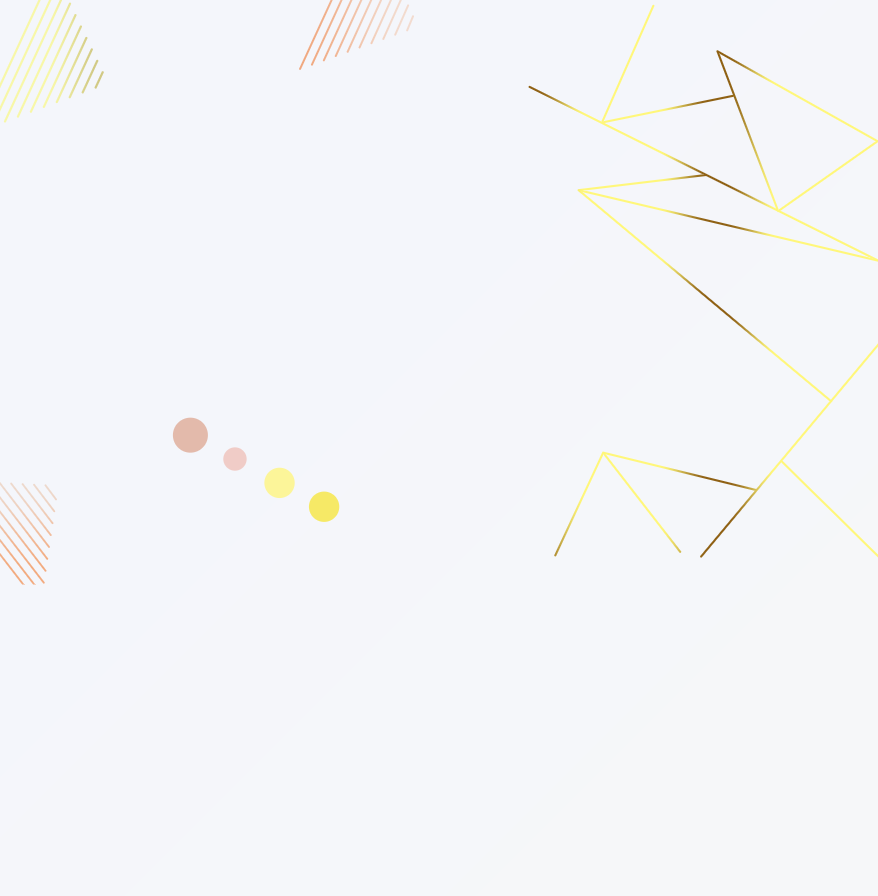
Reproduce this background procedurally as a WebGL 1 fragment shader.

```glsl
precision highp float;
// Pale backdrop with a web of gold threads, three hatched corner patches and
// a diagonal row of dots. Threads and hatches are segment distances; the gold
// sheen is a function of x. The grid is 768 units tall with y pointing down.

uniform vec2 u_resolution;

float segment(vec2 p, vec2 a, vec2 b) {
  vec2 ab = b - a;
  return length(p - a - ab * clamp(dot(p - a, ab) / dot(ab, ab), 0.0, 1.0));
}

// Ten strokes whose two ends each advance by a constant step
float hatch(vec2 p, vec2 a, vec2 stepA, vec2 b, vec2 stepB) {
  float d = 1e4;
  for (int i = 0; i < 10; i++) {
    float k = float(i);
    d = min(d, segment(p, a + k * stepA, b + k * stepB));
  }
  return d;
}

// Threads that share corners, grouped by hub
float threads(vec2 p) {
  vec2 upper = vec2(516.0, 105.0);
  vec2 peak = vec2(615.0, 44.0);
  vec2 cross = vec2(667.0, 181.0);
  vec2 fan = vec2(496.0, 163.0);
  vec2 lower = vec2(517.0, 388.0);

  float d = segment(p, vec2(454.0, 74.5), vec2(753.0, 223.5));
  d = min(d, segment(p, upper, vec2(560.0, 5.0)));
  d = min(d, segment(p, upper, vec2(629.0, 82.0)));

  d = min(d, segment(p, peak, cross));
  d = min(d, segment(p, peak, vec2(753.0, 121.5)));
  d = min(d, segment(p, cross, vec2(753.0, 120.5)));

  d = min(d, segment(p, fan, vec2(605.0, 150.0)));
  d = min(d, segment(p, fan, vec2(753.0, 223.5)));
  d = min(d, segment(p, fan, vec2(712.5, 344.0)));

  d = min(d, segment(p, vec2(754.0, 294.0), vec2(601.0, 477.0)));
  d = min(d, segment(p, vec2(669.5, 395.0), vec2(754.0, 478.0)));

  d = min(d, segment(p, lower, vec2(648.0, 420.0)));
  d = min(d, segment(p, lower, vec2(476.0, 476.0)));
  d = min(d, segment(p, lower, vec2(583.0, 473.0)));
  return d;
}

// Bright gold with bronze bands at the left rim and around x = 615
vec3 goldSheen(float x) {
  float bronze = max(1.0 - smoothstep(8.0, 50.0, abs(x - 615.0)),
                     1.0 - smoothstep(460.0, 502.0, x));
  return mix(vec3(1.0, 0.97, 0.48), vec3(0.56, 0.38, 0.08), bronze);
}

void main() {
  float unit = 768.0 / u_resolution.y;
  vec2 p = vec2(gl_FragCoord.x, u_resolution.y - gl_FragCoord.y) * unit;

  // Backdrop, drifting from cool lilac to neutral grey
  vec3 color = mix(vec3(0.957, 0.963, 0.985), vec3(0.963, 0.969, 0.978),
                   smoothstep(300.0, 1300.0, p.x + p.y));

  // Yellow patch, top left
  float d = hatch(p, vec2(82.0, 75.0), vec2(-11.1, 4.15),
                  vec2(88.0, 62.0), vec2(-4.67, -9.8)) - 0.95;
  vec3 ink = mix(vec3(0.97, 0.97, 0.66), vec3(0.82, 0.79, 0.52),
                 smoothstep(40.0, 85.0, p.x));
  color = mix(color, ink, clamp(0.5 - d / unit, 0.0, 1.0));

  // Orange patch, top centre
  d = hatch(p, vec2(349.0, 26.0), vec2(-10.2, 3.67),
            vec2(354.0, 14.0), vec2(-4.2, -9.3)) - 0.85;
  ink = mix(vec3(0.94, 0.66, 0.50), vec3(0.95, 0.86, 0.81),
            smoothstep(255.0, 350.0, p.x));
  color = mix(color, ink, clamp(0.5 - d / unit, 0.0, 1.0));

  // Orange patch, left edge, trimmed flat at its foot
  d = hatch(p, vec2(39.0, 416.0), vec2(-9.8, -0.5),
            vec2(48.0, 428.0), vec2(-1.5, 10.2)) - 0.8;
  d = max(d, p.y - 501.0);
  ink = mix(vec3(0.93, 0.85, 0.80), vec3(0.95, 0.67, 0.50),
            smoothstep(415.0, 490.0, p.y));
  color = mix(color, ink, clamp(0.5 - d / unit, 0.0, 1.0));

  // Row of dots, from clay and rose to lemon and yellow
  for (int i = 0; i < 4; i++) {
    float radius = i == 0 ? 15.0 : i == 1 ? 10.0 : 13.0;
    vec3 fill = i == 0 ? vec3(0.89, 0.73, 0.67)
              : i == 1 ? vec3(0.94, 0.80, 0.78)
              : i == 2 ? vec3(0.99, 0.96, 0.60) : vec3(0.965, 0.915, 0.40);
    d = length(p - vec2(163.2, 373.0) - float(i) * vec2(38.2, 20.45)) - radius;
    color = mix(color, fill, clamp(0.5 - d / unit, 0.0, 1.0));
  }

  // Gold threads on top
  d = threads(p) - 0.9;
  color = mix(color, goldSheen(p.x), clamp(0.5 - d / unit, 0.0, 1.0));

  gl_FragColor = vec4(color, 1.0);
}
```
